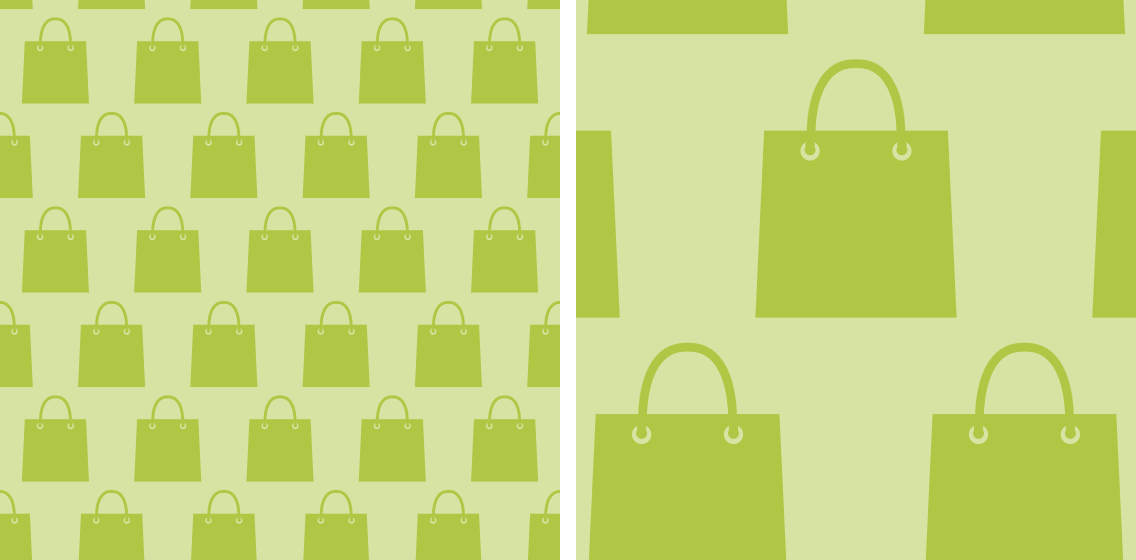
Left, the full canvas; right, a detail of the centre.
Reproduce this pattern procedurally as a Shadertoy shader.

```glsl
// Staggered rows of flat green shopping bags on a pale green ground.

// Signed distance to the bag body, slightly wider at its base
float bodyDistance(vec2 p) {
    float halfWidth = 42.0 + 4.0 * (p.y - 38.5) / 85.5;
    return max(abs(p.x) - halfWidth, abs(p.y - 81.25) - 42.75);
}

// Stroke along the upper half of a superellipse
float handleDistance(vec2 p) {
    vec2 radii = vec2(20.5, 36.0);
    vec2 q = abs(p - vec2(0.0, 44.0)) / radii + 1e-4;
    float field = dot(pow(q, vec2(2.4)), vec2(1.0)) - 1.0;
    vec2 slope = 2.4 * pow(q, vec2(1.4)) / radii;
    float stroke = abs(field) / max(length(slope), 1e-3) - 2.0;
    return max(stroke, p.y - 44.0);
}

// Crescent eyelets, open at the top where the handle enters
float eyeletDistance(vec2 p) {
    vec2 q = vec2(abs(p.x) - 21.0, p.y - 47.8);
    float ring = max(length(q) - 4.4, 2.5 - length(q + vec2(0.0, 0.5)));
    float gap = max(abs(q.x) - 2.1, q.y);
    return max(ring, -gap);
}

float coverage(float d, float pixel) {
    return clamp(0.5 - d / pixel, 0.0, 1.0);
}

void mainImage(out vec4 fragColor, in vec2 fragCoord) {
    // Canvas height spans 768 design units, y pointing down
    float pixel = 768.0 / iResolution.y;
    vec2 p = vec2(fragCoord.x, iResolution.y - fragCoord.y) * pixel;

    // Half-drop repeat: every other row shifts by half a cell
    vec2 cell = vec2(154.0, 129.6);
    float row = floor((p.y - 18.0) / cell.y);
    float shift = 0.5 * cell.x * mod(row, 2.0);
    vec2 local = vec2(mod(p.x + 1.0 - shift, cell.x) - 0.5 * cell.x,
                      p.y - 18.0 - row * cell.y);

    // Bag shape with eyelets showing the ground
    float bag = coverage(min(bodyDistance(local), handleDistance(local)), pixel);
    bag *= 1.0 - coverage(eyeletDistance(local), pixel);

    vec3 ground = vec3(0.843, 0.892, 0.640);
    vec3 green = vec3(0.690, 0.780, 0.270);
    fragColor = vec4(mix(ground, green, bag), 1.0);
}
```
